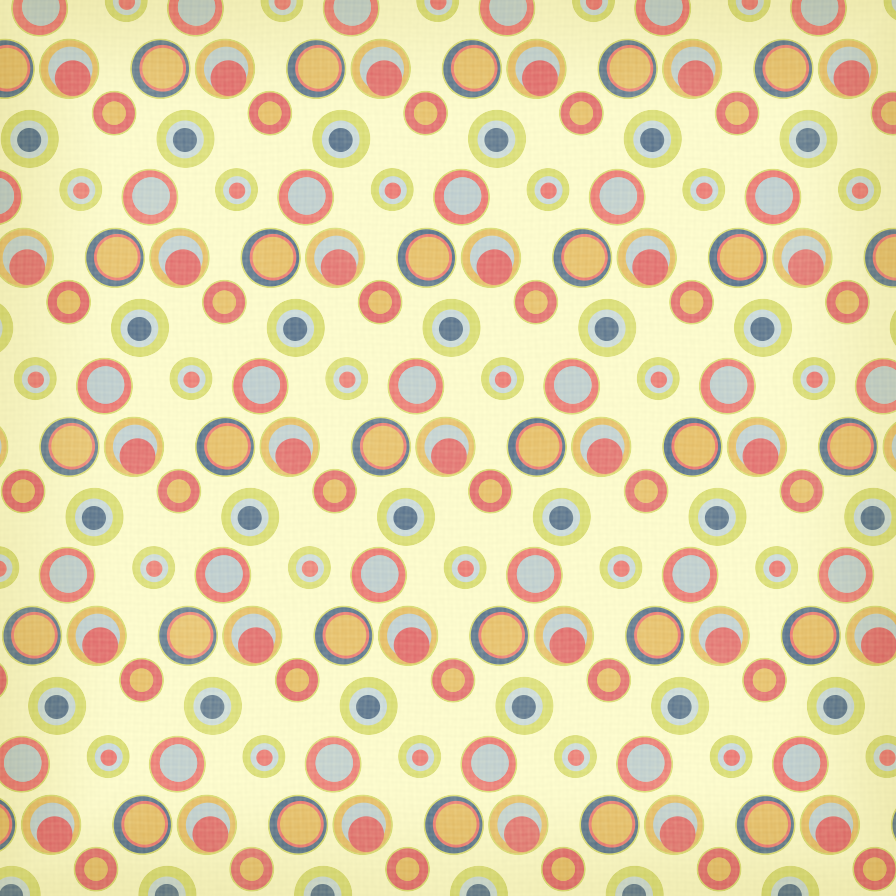
A Shadertoy shader for this pattern:

```glsl
// Faded linen print of nested discs on a sheared lattice of about 5.75 by 4.75 repeats.
#define CANVAS 768.0                 // design units across the canvas
#define PITCH vec2(133.5, 162.0)     // spacing of the repeats
#define SHEAR 39.0                   // leftward step from row to row
#define OUTLINE 1.5                  // width of the lime rims
#define WEAR 0.11                    // mean fading of the ink
#define PAPER vec3(0.985, 0.98, 0.80)
#define LIME vec3(0.85, 0.865, 0.46)
#define OCHRE vec3(0.90, 0.75, 0.42)
#define ROSE vec3(0.885, 0.44, 0.44)
#define CORAL vec3(0.92, 0.48, 0.46)
#define SKY vec3(0.76, 0.82, 0.83)
#define NAVY vec3(0.36, 0.46, 0.56)

vec2 hash2(vec2 p) {
    vec3 q = fract(p.xyx * vec3(0.1031, 0.1030, 0.0973));
    q += dot(q, q.yzx + 33.33);
    return fract((q.xx + q.yz) * q.zy);
}

// Distance to the nearest scattered point.
float cellular(vec2 p) {
    vec2 cell = floor(p);
    float nearest = 2.0;
    for (int y = -1; y <= 1; y++)
        for (int x = -1; x <= 1; x++) {
            vec2 c = cell + vec2(x, y);
            nearest = min(nearest, length(c + hash2(c) - p));
        }
    return nearest;
}

// Position relative to the nearest lattice copy of a motif; z is its fading.
vec3 repeatAt(vec2 p, vec2 offset) {
    vec2 q = p - vec2(137.5, 59.0) - offset;
    float row = floor(q.y / PITCH.y + 0.5);
    q.y -= row * PITCH.y;
    q.x += row * SHEAR - 7.0 * floor((row + 1.0) / 4.0);
    float column = floor(q.x / PITCH.x + 0.5);
    q.x -= column * PITCH.x;
    return vec3(q, hash2(vec2(column, row) + offset + 200.0).x);
}

float disc(vec2 q, float radius, float px) {
    return clamp(0.5 - (length(q) - radius) / px, 0.0, 1.0);
}

// Rimmed disc holding two nested discs that share a centre shift.
void motif(inout vec4 ink, inout float fade, vec3 q, vec3 radii, vec2 shift1, vec2 shift2,
           vec3 outer, vec3 middle, vec3 inner, float px) {
    float cover = disc(q.xy, radii.x, px);
    vec3 c = mix(LIME, outer, disc(q.xy, radii.x - OUTLINE, px));
    c = mix(c, middle, disc(q.xy - shift1, radii.y, px));
    c = mix(c, inner, disc(q.xy - shift2, radii.z, px));
    ink = mix(ink, vec4(c, 1.0), cover);
    fade = mix(fade, q.z, cover);
}

// Irregular crossed threads, roughly -1 to 1.
float weave(vec2 p) {
    float warp = sin(p.x * 1.37 + 2.0 * sin(p.y * 0.031)) * sin(p.x * 0.43 + p.y * 0.05);
    float weft = sin(p.y * 1.29 + 2.0 * sin(p.x * 0.027)) * sin(p.y * 0.37 - p.x * 0.04);
    return 0.5 * (warp + weft);
}

void mainImage(out vec4 fragColor, in vec2 fragCoord) {
    float px = CANVAS / iResolution.y;
    vec2 p = vec2(fragCoord.x, iResolution.y - fragCoord.y) * px;
    vec4 ink = vec4(PAPER, 0.0);
    float fade = 0.0;
    vec2 none = vec2(0.0);

    // Six motifs of one repeat
    motif(ink, fade, repeatAt(p, none), vec3(26.0, 20.0, 17.5),
          vec2(2.0, -0.5), vec2(2.0, -0.5), NAVY, CORAL, OCHRE, px);
    motif(ink, fade, repeatAt(p, vec2(55.3, 0.0)), vec3(26.0, 19.0, 15.3),
          vec2(1.0, 0.0), vec2(3.0, 8.0), OCHRE, SKY, ROSE, px);
    motif(ink, fade, repeatAt(p, vec2(-39.7, 38.0)), vec3(19.3, 10.0, 10.0),
          none, none, ROSE, OCHRE, OCHRE, px);
    motif(ink, fade, repeatAt(p, vec2(21.5, 60.0)), vec3(25.0, 16.2, 10.3),
          vec2(-0.5, 0.5), vec2(-0.5, 1.0), LIME, SKY * 1.04, NAVY, px);
    motif(ink, fade, repeatAt(p, vec2(-29.3, -58.5)), vec3(18.5, 12.0, 7.0),
          vec2(0.5, 0.5), vec2(0.5, 1.0), LIME, SKY * 1.04, CORAL, px);
    motif(ink, fade, repeatAt(p, vec2(30.0, -52.0)), vec3(24.5, 16.0, 16.0),
          vec2(1.0, -1.0), vec2(1.0, -1.0), CORAL, SKY * 0.98, SKY * 0.98, px);

    // Worn ink: per-motif fading, threads, fine grain and broad scuffs
    float threads = weave(p);
    float grain = cellular(p / 4.5) - 0.5;
    float scuff = smoothstep(0.55, 0.05, cellular(p / 85.0));
    float worn = WEAR * (0.5 + 0.6 * fade + 0.5 * scuff) + 0.07 * threads + 0.08 * grain;
    vec3 col = mix(PAPER, ink.rgb, ink.a * (1.0 - clamp(worn, 0.0, 0.5)));

    // Linen tint and aged edges
    col *= 1.0 + 0.012 * threads - 0.012 * grain;
    vec2 edge = abs(fragCoord / iResolution.xy * 2.0 - 1.0);
    float aged = smoothstep(0.72, 1.05, max(edge.x, edge.y)) * (0.6 + 0.4 * edge.x * edge.y);
    col *= mix(vec3(1.0), vec3(0.94, 0.925, 0.84), aged);
    fragColor = vec4(col, 1.0);
}
```
